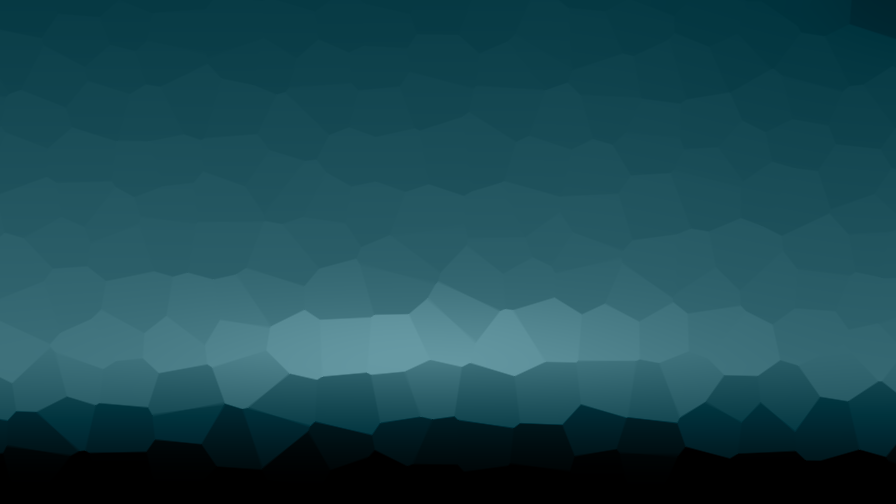
Give the GLSL for this background, as a Shadertoy shader.

```glsl
// Teal misty horizon over dark ground, broken into soft faceted cells.
#define CELL_ROWS 11.0
#define CELL_JITTER 0.85
#define FACET_AMOUNT 0.6
#define GLOW_CENTER vec2(0.83, 0.31)
#define GLOW_SIZE vec2(0.48, 0.085)
#define GLOW_LEVEL 0.17
#define SKY_TOP 0.21
#define SKY_LOW 0.43
#define GROUND_FADE vec2(0.06, 0.29)

vec2 hash2(vec2 cell) {
    vec3 h = fract(cell.xyx * vec3(0.1031, 0.1030, 0.0973));
    h += dot(h, h.yzx + 33.33);
    return fract((h.xx + h.yz) * h.zy);
}

// Smooth brightness of sky, horizon glow and ground.
float landscapeLight(vec2 p, float aspect) {
    float descent = clamp((1.0 - p.y) / 0.7, 0.0, 1.0);
    float light = mix(SKY_TOP, SKY_LOW, pow(descent, 1.1));

    // Wide glow along the horizon, dimmer toward the right.
    vec2 g = (p - GLOW_CENTER) / GLOW_SIZE;
    light += GLOW_LEVEL * exp(-dot(g, g));
    light -= 0.035 * smoothstep(0.6 * aspect, aspect, p.x);

    // Shaded upper right corner.
    float corner = length((p - vec2(aspect, 1.0)) * vec2(0.8, 1.0));
    light -= 0.045 * smoothstep(0.14, 0.02, corner);

    return light * smoothstep(GROUND_FADE.x, GROUND_FADE.y, p.y) + 0.012 * p.y;
}

// Each facet pulls its light toward the value at its own site.
float facetLight(vec2 p, vec2 site, float aspect) {
    return landscapeLight(mix(p, site, FACET_AMOUNT), aspect);
}

void mainImage(out vec4 fragColor, in vec2 fragCoord) {
    float aspect = iResolution.x / iResolution.y;
    vec2 p = fragCoord / iResolution.y;
    vec2 gridScale = CELL_ROWS * vec2(0.88, 1.0);
    vec2 q = p * gridScale;

    // Find the two nearest cell sites.
    float nearest = 1e3, second = 1e3;
    vec2 nearSite = q, secondSite = q;
    for (int j = -2; j <= 2; j++)
    for (int i = -2; i <= 2; i++) {
        vec2 cell = floor(q) + vec2(i, j);
        vec2 site = cell + 0.5 + CELL_JITTER * (hash2(cell + 17.0) - 0.5);
        float d = distance(q, site);
        if (d < nearest) {
            second = nearest;
            secondSite = nearSite;
            nearest = d;
            nearSite = site;
        } else if (d < second) {
            second = d;
            secondSite = site;
        }
    }

    // Blend across the shared edge over about one pixel.
    float pixel = CELL_ROWS / iResolution.y;
    float inside = 0.5 + 0.5 * clamp((second - nearest) / (1.5 * pixel), 0.0, 1.0);
    float light = mix(facetLight(p, secondSite / gridScale, aspect),
                      facetLight(p, nearSite / gridScale, aspect), inside);

    // Teal ramp: red vanishes first, blue stays slightly above green.
    vec3 color = vec3(light - 0.2, light, min(light + 0.04, light * 1.25));
    fragColor = vec4(clamp(color, 0.0, 1.0), 1.0);
}
```
